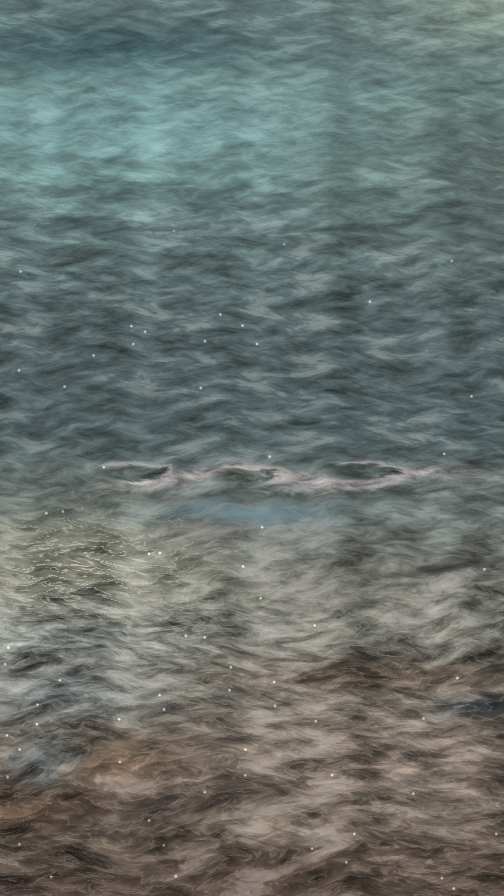
This texture is drawn by a WebGL 2 fragment shader. Its source:

```glsl
#version 300 es
precision highp float;
// Rippled shallow water: teal in the distance, brown stones and bright folds up close.

uniform vec2 u_resolution;
out vec4 fragColor;

float hash(vec2 p) {
    p = fract(p * vec2(0.137, 0.173));
    p += dot(p, p.yx + 19.3);
    return fract(p.x * p.y * 37.7);
}

// Layered, warped and rotated sines, roughly -1 to 1
float ripple(vec2 p) {
    float sum = 0.0, amp = 0.5;
    for (int i = 0; i < 5; i++) {
        p += 0.6 * sin(p.yx * 1.1 + float(i) * 1.7);
        sum += amp * sin(p.x + 1.3 * sin(p.y));
        p = mat2(1.5, 1.1, -1.1, 1.5) * p + 3.1;
        amp *= 0.64;
    }
    return sum;
}

// Soft elliptical patch
float patchAt(vec2 uv, vec2 centre, vec2 radius) {
    vec2 d = (uv - centre) / radius;
    return exp(-dot(d, d));
}

// Broad colour of the water from the near shore to the far side
vec3 waterColor(vec2 uv) {
    float y = uv.y;
    vec3 c = mix(vec3(0.34, 0.29, 0.26), vec3(0.43, 0.39, 0.35), smoothstep(0.0, 0.13, y));
    c = mix(c, vec3(0.47, 0.47, 0.44), smoothstep(0.14, 0.31, y));
    c = mix(c, vec3(0.41, 0.45, 0.44), smoothstep(0.34, 0.45, y));
    c = mix(c, vec3(0.33, 0.385, 0.39), smoothstep(0.45, 0.52, y));
    c = mix(c, vec3(0.37, 0.44, 0.44), smoothstep(0.61, 0.71, y));
    c = mix(c, vec3(0.42, 0.53, 0.52), smoothstep(0.71, 0.82, y));
    c = mix(c, vec3(0.37, 0.45, 0.45), smoothstep(0.9, 0.96, y));
    c = mix(c, vec3(0.50, 0.65, 0.65), 0.75 * patchAt(uv, vec2(0.3, 0.86), vec2(0.42, 0.055)));
    c = mix(c, vec3(0.25, 0.36, 0.38), 0.75 * patchAt(uv, vec2(0.2, 0.945), vec2(0.3, 0.025)));
    c = mix(c, vec3(0.35, 0.40, 0.38), 0.7 * patchAt(uv, vec2(1.0, 0.81), vec2(0.35, 0.1)));
    c = mix(c, vec3(0.60, 0.67, 0.61), 0.7 * patchAt(uv, vec2(0.98, 1.0), vec2(0.22, 0.06)));
    return c;
}

void main() {
    vec2 uv = gl_FragCoord.xy / u_resolution;
    float x = uv.x, y = uv.y;

    // Flattened wave space, finer with distance
    vec2 p = vec2((x - 0.5) * (19.0 + 8.0 * y), 95.0 * (y + 0.32 * y * y));
    p.y += 1.2 * sin(x * 5.0 + y * 17.0) * (1.2 - y);
    float wave = ripple(p);
    float fine = ripple(p * vec2(2.3, 2.1) + 7.0);
    float broad = ripple(p * vec2(0.3, 0.5) + 20.0);
    vec2 w = uv + vec2(0.035 * broad, 0.007 * wave);

    float far = smoothstep(0.66, 0.82, y);
    float near = 1.0 - smoothstep(0.28, 0.46, y);
    vec3 color = waterColor(w);

    // Pale sheets and cream reflections on the near left
    color = mix(color, vec3(0.61, 0.64, 0.62), 0.75 * patchAt(w, vec2(0.06, 0.295), vec2(0.28, 0.035)));
    color = mix(color, vec3(0.52, 0.56, 0.57), 0.6 * patchAt(w, vec2(0.1, 0.225), vec2(0.25, 0.035)));
    color = mix(color, vec3(0.57, 0.57, 0.50), 0.6 * patchAt(w, vec2(0.12, 0.38), vec2(0.3, 0.06)));

    // Stones and shadows under the shallow edge
    vec2 slope = w - vec2(0.0, 0.09 * (x - 0.4));
    color = mix(color, vec3(0.34, 0.25, 0.19), 0.75 * patchAt(w, vec2(0.05, 0.1), vec2(0.16, 0.025)));
    color = mix(color, vec3(0.41, 0.33, 0.27), 0.8 * patchAt(w, vec2(0.25, 0.15), vec2(0.14, 0.03)));
    color = mix(color, vec3(0.22, 0.19, 0.18), 0.85 * patchAt(slope, vec2(0.4, 0.108), vec2(0.25, 0.02)));
    color = mix(color, vec3(0.50, 0.53, 0.54), 0.8 * patchAt(w, vec2(0.06, 0.15), vec2(0.07, 0.03)));
    color = mix(color, vec3(0.54, 0.50, 0.44), 0.7 * patchAt(w, vec2(0.52, 0.077), vec2(0.16, 0.02)));
    color = mix(color, vec3(0.56, 0.50, 0.46), 0.6 * patchAt(w, vec2(0.78, 0.15), vec2(0.22, 0.045)));
    color = mix(color, vec3(0.29, 0.23, 0.19), 0.7 * patchAt(w, vec2(0.75, 0.245), vec2(0.24, 0.02)));
    color = mix(color, vec3(0.16, 0.18, 0.20), 0.85 * patchAt(w, vec2(0.95, 0.212), vec2(0.07, 0.012)));

    // Light and shade of the waves
    float relief = 0.5 * wave + 0.4 * fine + 0.3 * broad;
    color *= 1.0 + relief * mix(mix(0.42, 0.62, near), 0.25, far);
    float crest = smoothstep(0.2, 0.75, wave + 0.35 * fine);
    vec3 crestColor = mix(vec3(0.60, 0.58, 0.57), vec3(0.54, 0.68, 0.66), far * (1.0 - 0.6 * x));
    color = mix(color, crestColor, crest * mix(0.4, 0.3, far) * smoothstep(-0.5, 0.5, broad));

    // Long teal and dark swells across the distance
    float swell = sin(y * 150.0 + 2.2 * broad + 1.5 * sin(x * 6.0 + y * 23.0));
    color *= 1.0 + 0.13 * swell * patchAt(uv, vec2(0.35, 0.765), vec2(0.8, 0.085));

    // Thin bright folds near the viewer
    float folds = pow(1.0 - abs(sin(p.y * 1.7 + 3.0 * wave + 2.0 * broad)), 3.0);
    float creamArea = patchAt(w, vec2(0.16, 0.37), vec2(0.24, 0.055));
    color = mix(color, vec3(0.82, 0.82, 0.73), folds * (0.75 * creamArea + 0.22 * near));

    // Breaking crest: a wavering pale line with dark domes under its rim
    float crestY = 0.466 + 0.007 * sin(x * 15.0 + 1.0) + 0.003 * wave;
    float span = smoothstep(0.15, 0.28, x) * (1.0 - 0.6 * smoothstep(0.75, 0.98, x));
    float line = exp(-pow((y - crestY) / 0.008, 2.0)) * span;
    color = mix(color, vec3(0.66, 0.63, 0.62) * (1.0 + 0.35 * fine), 0.75 * line);
    for (int i = 0; i < 3; i++) {
        float k = float(i);
        vec2 centre = vec2(0.26 + 0.23 * k, 0.469 + 0.004 * abs(k - 1.0));
        vec2 d = (uv - centre) / vec2(0.075, 0.011) + 0.25 * vec2(fine, wave);
        float dome = length(d);
        color = mix(color, vec3(0.27, 0.31, 0.29) * (1.0 + 0.4 * fine), 0.8 - 0.8 * smoothstep(0.6, 1.0, dome));
        float rim = exp(-pow((dome - 1.05) / 0.16, 2.0)) * smoothstep(-0.4, 0.5, d.x + d.y);
        color = mix(color, vec3(0.72, 0.69, 0.68), 0.65 * rim);
    }

    // Trough, blue sky streak, second crest and slanting shadow
    color *= 1.0 - 0.25 * patchAt(w, vec2(0.6, 0.447), vec2(0.5, 0.006));
    color = mix(color, vec3(0.44, 0.55, 0.60), 0.75 * patchAt(w, vec2(0.5, 0.428), vec2(0.16, 0.012)));
    color = mix(color, vec3(0.60, 0.57, 0.56), 0.6 * patchAt(w, vec2(0.43, 0.407), vec2(0.15, 0.005)));
    color *= 1.0 - 0.45 * patchAt(uv - vec2(0.0, 0.08 * (x - 0.87)), vec2(0.88, 0.365), vec2(0.13, 0.005));

    // Scattered sparkles
    vec2 grid = uv * vec2(36.0, 64.0);
    vec2 cell = floor(grid);
    vec2 spot = 0.25 + 0.5 * vec2(hash(cell + 5.0), hash(cell + 11.0));
    float spark = 1.0 - smoothstep(0.04, 0.15, length(fract(grid) - spot));
    color += 0.35 * spark * step(0.965, hash(cell)) * (1.0 - far);

    fragColor = vec4(clamp(color, 0.0, 1.0), 1.0);
}
```
